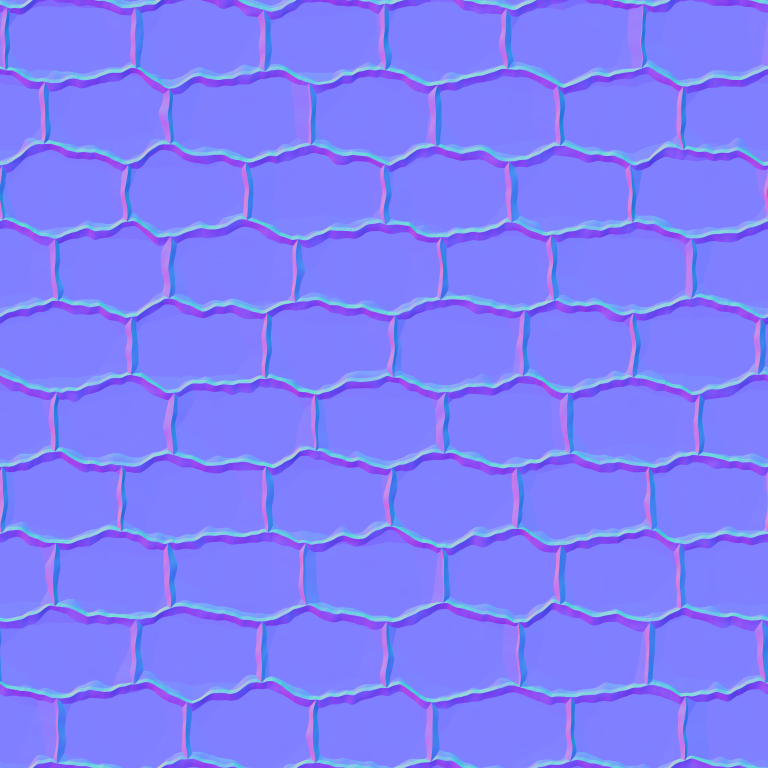
Write a WebGL 1 fragment shader that draws this texture map.

```glsl
precision highp float;
// Tangent-space normal map of a wall of chiselled stones in staggered courses.

uniform vec2 u_resolution;

const vec2 GRID = vec2(6.0, 10.0);   // stones across, courses down
const float FACE_HEIGHT = 0.005;     // height of a stone face over the joint
const float STEP = 0.0007;           // spacing of the slope samples

float hash(vec2 p, float seed) {
  return fract(sin(dot(p, vec2(127.1, 311.7)) + seed * 74.7) * 43758.545);
}

float lattice(vec2 cell, vec2 offset, vec2 period) {
  float angle = 6.28318 * hash(mod(cell, period), 9.0);
  return dot(vec2(cos(angle), sin(angle)), offset);
}

// Gradient noise that wraps after the given period.
float gradientNoise(vec2 p, vec2 period) {
  vec2 c = floor(p), f = p - c;
  vec2 w = f * f * f * (f * (f * 6.0 - 15.0) + 10.0);
  vec2 e = vec2(1.0, 0.0);
  float low = mix(lattice(c, f, period), lattice(c + e.xy, f - e.xy, period), w.x);
  float high = mix(lattice(c + e.yx, f - e.yx, period),
                   lattice(c + e.xx, f - e.xx, period), w.x);
  return mix(low, high, w.y);
}

float courseShift(float row) {
  return mod(row, 2.0) < 0.5 ? 0.4 : 0.01;
}

// Position of an upright joint, in stone widths along its course.
float jointAt(float column, float row) {
  return column + 0.17 * (hash(mod(vec2(column, row), GRID), 1.0) - 0.5);
}

// Peaks at the nearest upright joint, falling to zero along straight flanks.
float jointPeak(float x, float row) {
  float s = x - courseShift(row);
  float away = abs(s - jointAt(floor(s + 0.5), row));
  return clamp(1.2 - away / 0.21, 0.0, 1.0);
}

// Bed joint under a course: bends into whichever upright joint it meets.
float bedAt(float x, float row) {
  float bend = 0.10 * (jointPeak(x, row) - jointPeak(x, row - 1.0));
  float wobble = gradientNoise(vec2(x * 4.0, row + 0.5), vec2(24.0, 10.0));
  float nick = gradientNoise(vec2(x * 11.0, row + 0.3), vec2(66.0, 10.0));
  return row + bend + 0.09 * wobble + 0.035 * nick;
}

// Random shallow planes sliced off the face of one stone.
float chisel(vec2 q, vec2 id, float height) {
  vec2 halfSize = 0.5 / GRID;
  for (int i = 0; i < 6; i++) {
    float k = float(i);
    float angle = 6.28318 * (k + hash(id, k + 11.0)) / 6.0;
    vec2 dir = vec2(cos(angle), sin(angle));
    float r = hash(id, k + 23.0);
    float reach = dot(abs(dir), halfSize) * mix(0.5, 0.88, r);
    float slope = mix(0.025, 0.32, r * r * r);
    height = min(height, FACE_HEIGHT + slope * (reach - dot(dir, q)));
  }
  return height;
}

// Sloping plane across a corner between two edges.
float cornerCut(float a, float b, vec2 id, float seed) {
  return (a + b) * mix(0.20, 0.55, hash(id, seed)) + 0.0004;
}

float wallHeight(vec2 p) {
  vec2 uv = p * GRID;

  // Find the course and the stone holding this point.
  float row = floor(uv.y);
  if (uv.y < bedAt(uv.x, row)) row -= 1.0;
  else if (uv.y > bedAt(uv.x, row + 1.0)) row += 1.0;
  float sway = 0.035 * gradientNoise(uv * vec2(1.0, 3.0), GRID * vec2(1.0, 3.0));
  float s = uv.x - courseShift(row) + sway;
  float column = floor(s);
  if (s < jointAt(column, row)) column -= 1.0;
  else if (s > jointAt(column + 1.0, row)) column += 1.0;
  vec2 id = mod(vec2(column, row), GRID);

  // Distances to the four edges, in canvas units.
  float left = (s - jointAt(column, row)) / GRID.x;
  float right = (jointAt(column + 1.0, row) - s) / GRID.x;
  float bottom = (uv.y - bedAt(uv.x, row)) / GRID.y;
  float top = (bedAt(uv.x, row + 1.0) - uv.y) / GRID.y;

  // Chiselled face, worn bevels and cut corners.
  float wear = 1.0 + 0.6 * gradientNoise(p * 36.0, vec2(36.0));
  float h = chisel(vec2(left - right, bottom - top) * 0.5, id, FACE_HEIGHT);
  h = min(h, left * mix(0.55, 0.95, hash(id, 2.0)) * wear);
  h = min(h, right * mix(0.55, 0.95, hash(id, 3.0)) * wear);
  h = min(h, top * 0.5 * wear);
  h = min(h, min(bottom * 0.8, 0.0022 + bottom * 0.32) * wear);
  h = min(h, min(cornerCut(left, bottom, id, 4.0), cornerCut(right, bottom, id, 5.0)));
  h = min(h, min(cornerCut(left, top, id, 6.0), cornerCut(right, top, id, 7.0)));
  return h + 0.0003 * gradientNoise(p * 20.0, vec2(20.0));
}

// Surface normal packed as colour, with green pointing down the canvas.
vec3 normalColor(vec2 p) {
  float h = wallHeight(p);
  vec2 slope = vec2(wallHeight(p + vec2(STEP, 0.0)), wallHeight(p + vec2(0.0, STEP))) - h;
  vec3 n = normalize(vec3(-slope.x, slope.y, STEP));
  return 0.5 + 0.5 * n;
}

void main() {
  vec3 color = vec3(0.0);
  for (int i = 0; i < 4; i++) {
    vec2 tap = vec2(mod(float(i), 2.0), floor(float(i) * 0.5)) * 0.5 - 0.25;
    color += normalColor((gl_FragCoord.xy + tap) / u_resolution);
  }
  gl_FragColor = vec4(color * 0.25, 1.0);
}
```
